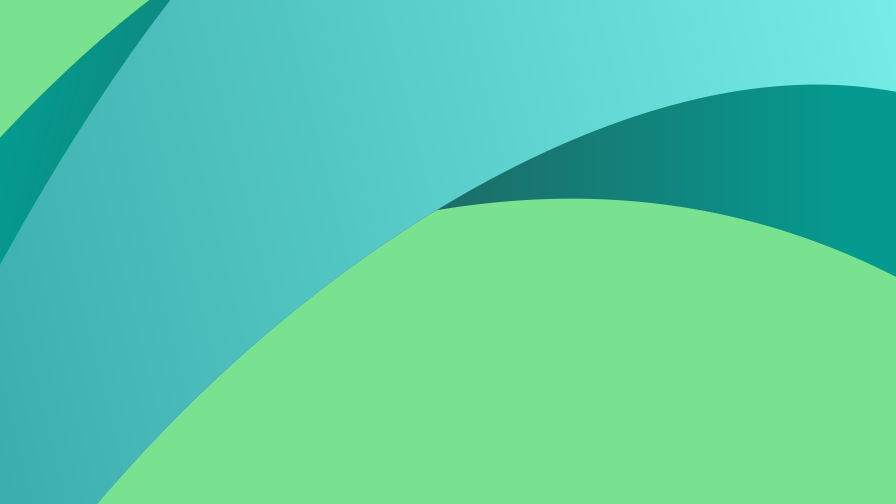
Reproduce this background procedurally as a WebGL 1 fragment shader.

```glsl
precision highp float;
uniform vec2 u_resolution;

const vec3 GREEN = vec3(0.475, 0.886, 0.565);
const vec3 AQUA_DEEP = vec3(0.235, 0.680, 0.680);
const vec3 AQUA_PALE = vec3(0.460, 0.925, 0.905);
const vec3 TEAL = vec3(0.020, 0.605, 0.565);
const vec3 TEAL_DIM = vec3(0.055, 0.530, 0.490);
const vec3 TEAL_SHADOW = vec3(0.115, 0.425, 0.405);

// Approximate signed distance to an arch, negative underneath it.
// The drop from the peak is u^2 * (bend.x + bend.y * u + bend.z * u^2).
float archDistance(vec2 p, vec2 peak, vec3 bend) {
  float u = p.x - peak.x;
  float height = peak.y - u * u * (bend.x + u * (bend.y + u * bend.z));
  float slope = u * (2.0 * bend.x + u * (3.0 * bend.y + u * 4.0 * bend.z));
  return (p.y - height) / sqrt(1.0 + slope * slope);
}

// Smooth coverage of the inside of a shape, about one pixel wide.
float coverage(float dist, float pixel) {
  return clamp(0.5 - dist / pixel, 0.0, 1.0);
}

// Linear blend of two colours between two points.
vec3 gradient(vec2 p, vec2 start, vec2 end, vec3 a, vec3 b) {
  vec2 axis = end - start;
  return mix(a, b, clamp(dot(p - start, axis) / dot(axis, axis), 0.0, 1.0));
}

void main() {
  // Canvas height is one unit.
  vec2 p = gl_FragCoord.xy / u_resolution.y;
  float pixel = 1.0 / u_resolution.y;

  // Arches, from the upper left inward
  float outer = archDistance(p, vec2(1.0373, 1.2847), vec3(0.5184, 0.0, 0.0));
  float inner = archDistance(p, vec2(1.1690, 1.5371), vec3(0.7776, 0.0, 0.0));
  float ribbon = archDistance(p, vec2(1.6204, 0.8322), vec3(0.5472, 0.1974, 0.0700));
  float fold = archDistance(p, vec2(1.1343, 0.6058), vec3(0.3350, 0.0616, 0.0));

  // Gradients of the ribbon and its two folded sides
  vec3 leftTeal = gradient(p, vec2(0.0, 0.70), vec2(0.30, 0.62), TEAL, TEAL_DIM);
  vec3 aqua = gradient(p, vec2(0.0), vec2(1.908, 0.477), AQUA_DEEP, AQUA_PALE);
  vec3 rightTeal = gradient(p, vec2(0.87, 0.0), vec2(1.70, 0.0), TEAL_SHADOW, TEAL);

  // Layers, back to front
  vec3 color = GREEN;
  color = mix(color, leftTeal, coverage(outer, pixel));
  color = mix(color, aqua, coverage(inner, pixel));
  color = mix(color, rightTeal, coverage(ribbon, pixel));
  color = mix(color, GREEN, coverage(max(ribbon, fold), pixel));

  gl_FragColor = vec4(color, 1.0);
}
```
